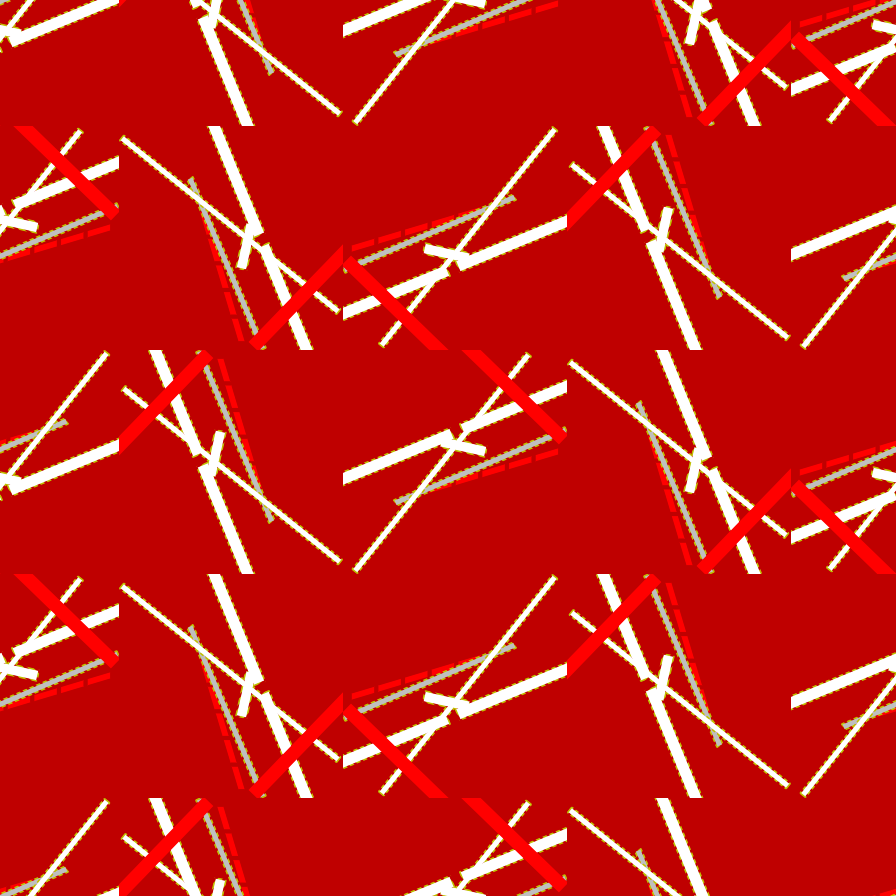
A Shadertoy shader for this pattern:

```glsl
// Crossed white, grey and red strokes on a dark red ground, in 4 by 4 square tiles.
// Each tile holds the same strokes, turned by quarter turns that step along a row
// and flip from row to row; strokes are oriented boxes with a dotted yellow fringe.

#define TILES 4.0
#define GRID_OFFSET vec2(0.531, 0.5625)
#define FRINGE 0.007
#define DOTS 24.0
#define DASHES 5.0
#define GROUND vec3(0.75, 0.0, 0.0)
#define RED vec3(1.0, 0.0, 0.0)
#define WHITE vec3(1.0)
#define GREY vec3(0.75)
#define YELLOW vec3(0.75, 0.75, 0.0)

// Signed distance to a square-ended stroke from a to b
float stroke(vec2 p, vec2 a, vec2 b, float halfWidth) {
    float len = length(b - a);
    vec2 dir = (b - a) / len;
    vec2 q = p - 0.5 * (a + b);
    vec2 d = abs(vec2(dot(q, dir), dir.x * q.y - dir.y * q.x)) - vec2(0.5 * len, halfWidth);
    return length(max(d, 0.0)) + min(max(d.x, d.y), 0.0);
}

float cover(float d, float aa) {
    return smoothstep(0.5 * aa, -0.5 * aa, d);
}

// Strokes of one tile, p in 0..1 with y downwards
vec3 tileColor(vec2 p, float aa) {
    vec3 color = GROUND;

    // Broken red streak
    vec2 streakStart = vec2(0.375, 0.628), streakEnd = vec2(0.97, 0.45);
    float streak = stroke(p, streakStart, streakEnd, 0.013);
    float along = (p.x - streakStart.x) / (streakEnd.x - streakStart.x);
    float gap = (abs(fract(along * DASHES) - 0.5) - 0.42) / (DASHES * 1.7);
    color = mix(color, RED, cover(max(streak, gap), aa));

    // Dots along the fringes of the pale strokes
    float dots = cover((abs(fract((p.x - p.y) * DOTS) - 0.5) - 0.3) / (DOTS * 1.414), aa);

    // Grey streak
    float grey = stroke(p, vec2(0.235, 0.682), vec2(0.993, 0.358), 0.011);
    color = mix(color, YELLOW, dots * cover(grey - FRINGE, aa));
    color = mix(color, GREY, cover(grey, aa));

    // White strokes: broad one in two pieces, thin diagonal, short bar
    float white = stroke(p, vec2(-0.05, 0.596), vec2(0.485, 0.375), 0.0245);
    white = min(white, stroke(p, vec2(0.535, 0.354), vec2(1.05, 0.141), 0.0245));
    white = min(white, stroke(p, vec2(0.055, 0.985), vec2(0.827, 0.022), 0.0115));
    white = min(white, stroke(p, vec2(0.44, 0.41), vec2(0.635, 0.453), 0.021));
    color = mix(color, YELLOW, dots * cover(white - FRINGE, aa));
    color = mix(color, WHITE, cover(white, aa));

    // Red band on top, cut by the tile edge
    float band = stroke(p, vec2(0.53, -0.04), vec2(0.985, 0.4), 0.03);
    return mix(color, RED, cover(band, aa));
}

void mainImage(out vec4 fragColor, in vec2 fragCoord) {
    vec2 uv = vec2(fragCoord.x, iResolution.y - fragCoord.y) / iResolution.y;
    vec2 grid = uv * TILES - GRID_OFFSET;
    vec2 cell = floor(grid);
    vec2 p = fract(grid);

    // Quarter turns of this tile
    int turns = int(mod(cell.x + 1.0 + 2.0 * cell.y, 4.0) + 0.5);
    for (int i = 0; i < turns; i++) p = vec2(p.y, 1.0 - p.x);

    float aa = 1.2 * TILES / iResolution.y;
    fragColor = vec4(tileColor(p, aa), 1.0);
}
```
